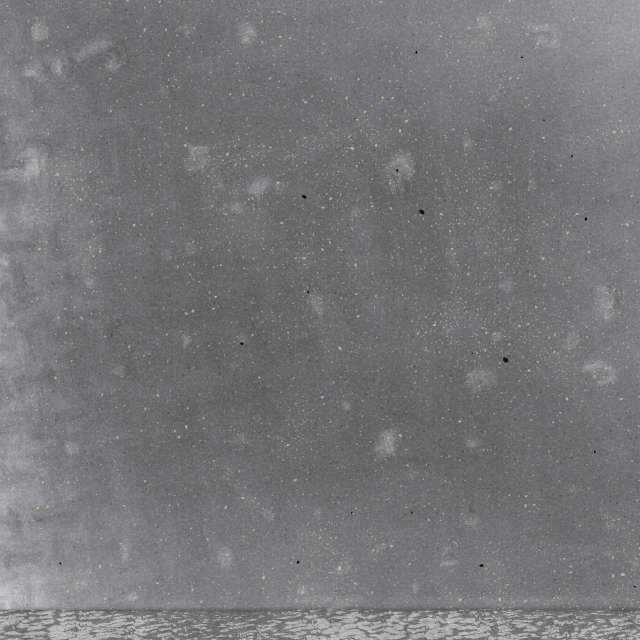
Write a WebGL 1 fragment shader that draws this texture.

```glsl
precision highp float;
uniform vec2 u_resolution;

vec2 hash2(vec2 p) {
  return fract(sin(vec2(dot(p, vec2(127.1, 311.7)), dot(p, vec2(269.5, 183.3)))) * 43758.5);
}

// Distance to the nearest scattered point
float cellular(vec2 p) {
  vec2 id = floor(p), f = fract(p);
  float nearest = 2.0;
  for (int y = -1; y <= 1; y++) {
    for (int x = -1; x <= 1; x++) {
      vec2 cell = vec2(float(x), float(y));
      nearest = min(nearest, length(cell + hash2(id + cell) - f));
    }
  }
  return nearest;
}

// Layered, rotated and warped sines, roughly -1 to 1
float clouds(vec2 p) {
  float sum = 0.0, amp = 0.5;
  for (int i = 0; i < 7; i++) {
    p = mat2(0.8, 0.6, -0.6, 0.8) * p * 1.85 + 1.7;
    p += 0.7 * sin(p.yx * 1.3 + 0.6);
    sum += amp * sin(p.x) * sin(p.y);
    amp *= 0.66;
  }
  return sum;
}

// Scattered oval grains; share is the part of cells that hold one
float grains(vec2 p, float scale, float share, float radius, float blur) {
  vec2 q = p * scale, id = floor(q) + scale;
  vec2 shape = hash2(id + 37.3);
  vec2 d = (fract(q) - 0.5 - 0.6 * (hash2(id) - 0.5)) / scale;
  float a = 6.283 * shape.x;
  d = mat2(cos(a), sin(a), -sin(a), cos(a)) * d * vec2(0.85, 1.25);
  float r = radius * mix(0.4, 1.0, shape.y * shape.y);
  float cover = 1.0 - smoothstep(r - blur, r + blur, length(d));
  return cover * step(hash2(id + 71.9).x, share);
}

float segment(vec2 p, vec2 a, vec2 b) {
  vec2 ab = b - a;
  return length(p - a - ab * clamp(dot(p - a, ab) / dot(ab, ab), 0.0, 1.0));
}

void main() {
  vec2 p = gl_FragCoord.xy / u_resolution;
  float soft = 0.8 / u_resolution.y;
  float broad = clouds(p * 1.6 + 0.4);
  float mottle = clouds(p * 7.0 + 3.1);
  float fine = clouds(p * 34.0 + 8.2);
  vec2 warp = vec2(mottle, fine) * 0.008;

  // Dark slab, worn pale toward its edges
  float tone = 0.412 + 0.03 * broad + 0.018 * mottle + 0.014 * fine;
  tone += 0.17 * exp(-p.x * 9.0) * (1.0 + 0.4 * mottle + 0.5 * fine) * smoothstep(1.15, 0.6, p.y);
  tone += 0.115 * smoothstep(0.36, 0.06, p.y) * (1.0 - 0.7 * p.x);
  tone += 0.095 * smoothstep(0.66, 1.0, p.y) * smoothstep(0.2, 0.9, p.x);
  tone += 0.075 * smoothstep(0.78, 1.0, p.x) * smoothstep(0.15, 0.5, p.y);
  tone += 0.035 * smoothstep(0.72, 1.0, p.y);

  // Faint swirls in the middle
  vec2 swirl = p - vec2(0.56, 0.62);
  float haze = exp(-18.0 * dot(swirl, swirl));
  tone += haze * (0.025 + 0.018 * sin(9.0 * clouds(p * 2.3 + 5.0)));

  // Pale mineral patches and a wisp
  float patches = grains(p + warp, 9.0, 0.24, 0.03, 0.009);
  patches += 0.7 * grains(p + warp + 0.37, 17.0, 0.22, 0.014, 0.005);
  tone += patches * (0.06 + 0.09 * fine + 0.05 * mottle);
  float wisp = segment(p + 2.0 * warp, vec2(0.05, 0.89), vec2(0.15, 0.93));
  tone += 0.12 * smoothstep(0.022, 0.0, wisp) * (0.8 + fine);

  // Fine surface grain
  tone += 0.075 * (cellular(p * 260.0) - 0.45) + 0.03 * (cellular(p * 110.0) - 0.45);
  tone -= 0.09 * grains(p, 100.0, 0.14, 0.0018, soft);
  vec3 color = tone * vec3(0.997, 0.993, 1.01);

  // Bright grit gathered in loose clusters
  float cluster = smoothstep(0.0, 0.7, mottle + 0.4 * broad) + 0.5 * haze + 1.2 * patches;
  float grit = 0.6 * grains(p, 130.0, 0.06 + 0.26 * cluster, 0.0015, soft);
  grit = max(grit, 0.7 * grains(p + 0.21, 75.0, 0.05 + 0.17 * cluster, 0.0023, soft));
  grit = max(grit, 0.5 * grains(p + 0.47, 170.0, 0.04 + 0.3 * cluster, 0.0012, soft));
  color = mix(color, vec3(0.79, 0.78, 0.74), grit);
  color = mix(color, vec3(0.8, 0.75, 0.65), 0.8 * grains(p, 23.0, 0.07, 0.003, soft));
  color = mix(color, vec3(0.62, 0.46, 0.4), 0.7 * grains(p + 0.6, 7.0, 0.06, 0.004, soft));

  // Black air holes
  float holes = grains(p + 0.13, 11.0, 0.13, 0.0028, soft);
  holes = max(holes, grains(p + warp * 0.2 + 0.4, 4.0, 0.18, 0.006, soft));
  color = mix(color, vec3(0.06), holes);

  // Flaked strip below a dark seam
  float seam = p.y - 0.047 - 0.0012 * mottle;
  float flake = cellular(p * vec2(52.0, 190.0) + vec2(0.9, 0.8) * fine);
  float worn = 0.4 + 0.12 * sin(p.x * 11.0 + 1.0) + 0.15 * mottle - 9.0 * max(seam + 0.022, 0.0);
  float pale = 1.0 - smoothstep(worn - 0.2, worn + 0.2, flake);
  float stripTone = 0.45 + 0.05 * fine + 0.03 * mottle + 0.24 * pale;
  stripTone += 0.1 * (cellular(p * vec2(150.0, 300.0)) - 0.45);
  color = mix(color, vec3(stripTone), smoothstep(0.002, -0.002, seam));
  color -= 0.08 * smoothstep(0.006, 0.0, abs(seam));
  color += 0.035 * smoothstep(0.012, 0.0, abs(seam - 0.014)) * (0.6 + mottle);

  gl_FragColor = vec4(clamp(color, 0.0, 1.0), 1.0);
}
```
